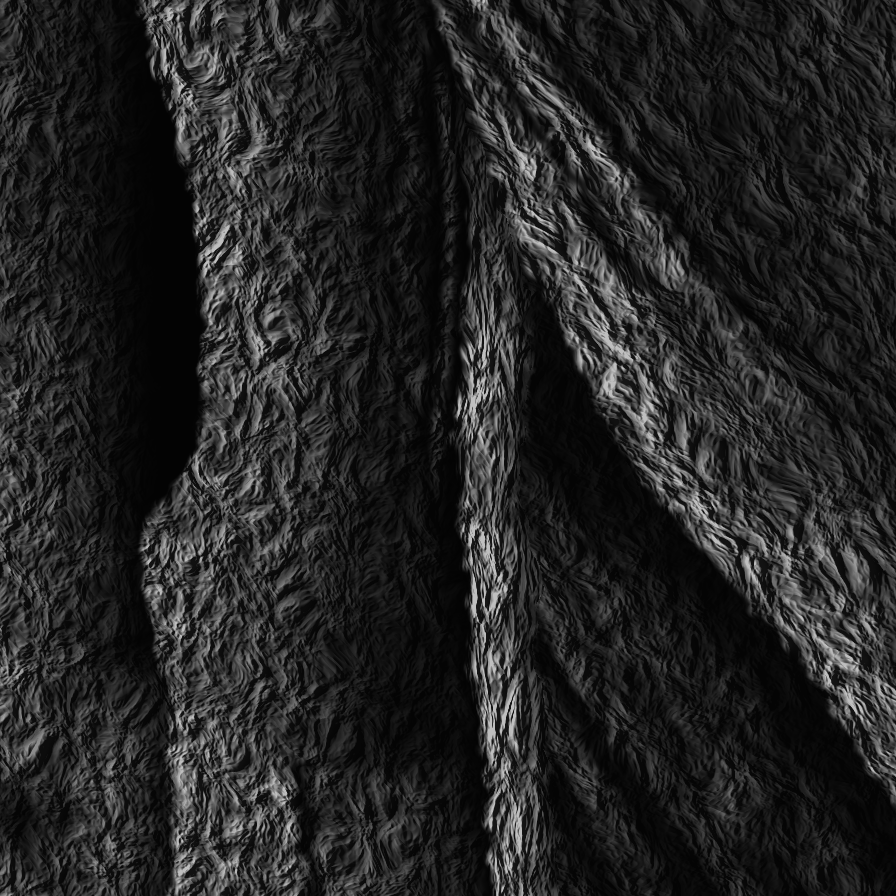
Write a Shadertoy shader that draws this texture.

```glsl
// Old tree trunk and roots in low-key side light, in shades of grey.
// Bent profile curves place trunk, ridge and root; a folded gradient-noise
// relief with round knobs, turned along the local grain, gives the bark.

vec2 hash2(vec2 p) {
    p = fract(p * vec2(0.1031, 0.1137));
    p += dot(p, p.yx + 33.33);
    return fract(vec2(p.x + p.y, p.x * 1.7 + p.y) * (p.yx + 17.3) * 7.1);
}

float gradNoise(vec2 p) {
    vec2 i = floor(p), f = p - i;
    vec2 w = f * f * f * (f * (f * 6.0 - 15.0) + 10.0);
    vec2 o = vec2(0, 1);
    float a = dot(hash2(i) * 2.0 - 1.0, f);
    float b = dot(hash2(i + o.yx) * 2.0 - 1.0, f - o.yx);
    float c = dot(hash2(i + o) * 2.0 - 1.0, f - o);
    float d = dot(hash2(i + 1.0) * 2.0 - 1.0, f - 1.0);
    return mix(mix(a, b, w.x), mix(c, d, w.x), w.y);
}

// Squared distance to the nearest scattered knob centre
float knobs(vec2 p) {
    vec2 cell = floor(p);
    float nearest = 1.0;
    for (int y = -1; y <= 1; y++)
    for (int x = -1; x <= 1; x++) {
        vec2 c = cell + vec2(x, y);
        vec2 r = c + 0.15 + 0.7 * hash2(c) - p;
        nearest = min(nearest, dot(r, r));
    }
    return nearest;
}

// Alternating creases and sharp rims over round knobs
float barkHeight(vec2 q, float knobAmount) {
    q += 0.02 * vec2(gradNoise(q * 21.0), gradNoise(q * 21.0 + 31.0));
    float h = knobAmount * (0.25 - knobs(q * 36.0));
    float amp = 1.0, freq = 26.0;
    for (int i = 0; i < 4; i++) {
        h += amp * abs(gradNoise(q * freq + float(i) * 9.7));
        amp *= -0.6;
        freq *= 1.9;
    }
    return h;
}

// Curve through five evenly spaced knots, t from 0 to 1
float bend(float t, float a, float b, float c, float d, float e) {
    t *= 4.0;
    vec4 w = max(1.0 - abs(t - vec4(0, 1, 2, 3)), 0.0);
    return dot(w, vec4(a, b, c, d)) + e * max(t - 3.0, 0.0);
}

float bell(float x, float width) {
    return exp(-x * x / (width * width));
}

void mainImage(out vec4 fragColor, in vec2 fragCoord) {
    vec2 p = fragCoord / iResolution.xy;
    p.y = 1.0 - p.y; // depth below the top edge
    float y = p.y;
    float x = p.x + 0.018 * gradNoise(p * 13.0) + 0.014 * gradNoise(p * 45.0);

    // Outlines
    float trunkL = bend(y, 0.15, 0.215, 0.226, 0.18, 0.185) - 0.052 * bell(y - 0.61, 0.1);
    float trunkR = bend(y, 0.46, 0.45, 0.485, 0.515, 0.545);
    float ridgeL = bend(y, 0.49, 0.515, 0.505, 0.522, 0.547);
    float rootL = bend(y, 0.475, 0.57, 0.68, 0.895, 1.052);
    float d = x - rootL;

    // Left bank, with a low buttress and a pit
    float light = 0.22 * smoothstep(0.18, 0.0, x) * (0.65 + 0.55 * smoothstep(0.2, 0.65, y));
    light = max(light, 0.24 * bell(x - 0.115, 0.06) * smoothstep(0.7, 0.82, y));
    light *= 1.0 - 0.85 * bell(length(p - vec2(0.02, 0.91)), 0.05);

    // Main trunk, lit on its left flank
    float u = (x - trunkL) / (trunkR - trunkL);
    float fade = u * (1.0 + 0.25 * smoothstep(0.6, 0.85, y));
    float trunk = 0.03 + 0.28 * (1.0 - smoothstep(0.0, 1.05, fade));
    trunk += 0.12 * bell(x - 0.41, 0.09) * smoothstep(0.83, 0.9, y);
    trunk *= 1.0 - 0.85 * bell(x - 0.335 - 0.1 * (y - 0.85), 0.012) * smoothstep(0.83, 0.87, y);
    trunk += 0.12 * bell(x - 0.312 - 0.08 * (y - 0.85), 0.01) * smoothstep(0.84, 0.88, y);
    light = mix(light, trunk, smoothstep(0.0, 0.012, x - trunkL));
    light *= 1.0 - 0.9 * smoothstep(-0.02, 0.01, x - trunkR);

    // Cleft: a dark seam, a dim ledge and a thin vine
    float cleft = smoothstep(0.62, 0.45, y);
    light *= 1.0 - 0.8 * bell(x - 0.432 - 0.04 * y, 0.01) * cleft;
    light = max(light, 0.09 * bell(x - 0.455, 0.018) * cleft);
    float vineX = 0.495 + 0.008 * sin(y * 11.0 - 1.2);
    light = max(light, 0.13 * bell(p.x - vineX, 0.008) * smoothstep(0.06, 0.12, y) * cleft);

    // Hollow with sloping root strands
    float strand = gradNoise(vec2((x - 0.55 * y) * 26.0, y * 2.5));
    float hollow = 0.018 + 0.13 * smoothstep(-0.4, 0.35, strand) * smoothstep(0.02, 0.15, -d) * smoothstep(0.38, 0.66, y);
    hollow += 0.18 * bell(length((p - vec2(0.815, 0.885)) * vec2(1.2, 0.8)), 0.035);
    float v = (x - ridgeL) / 0.088;
    light = mix(light, hollow, smoothstep(0.6, 0.9, v));

    // Upright centre ridge with one round knot
    float ridge = smoothstep(0.0, 0.18, v) * (1.0 - smoothstep(0.35, 1.1, v));
    light = max(light, 0.4 * ridge * smoothstep(0.03, 0.45, y));
    light += 0.15 * bell(length(p - vec2(0.545, 0.437)), 0.011);

    // Slanting root, its bead row, second ridge and two long creases
    float beads = bell(d - 0.045, 0.03) * smoothstep(0.1, 0.35, y);
    float root = mix(0.27, 0.095, smoothstep(0.05, 0.17 + 0.3 * y, d)) + 0.09 * beads;
    root += 0.09 * bell(d - 0.065 - 0.34 * y, 0.025) * smoothstep(0.55, 0.35, y);
    root *= 1.0 - 0.85 * bell(d - 0.03 - 0.28 * y, 0.013) * smoothstep(0.46, 0.3, y);
    root *= 1.0 - 0.85 * bell(d - 0.1 - 0.36 * y, 0.015) * smoothstep(0.48, 0.34, y);
    root += 0.05 * smoothstep(0.88, 1.0, x) * smoothstep(0.5, 0.1, y);
    light = mix(light, root, smoothstep(0.0, 0.014, d));

    // Bark relief, lit across the local grain
    bool onRidge = v > 0.0 && v < 0.9 && d < 0.0;
    vec2 grain = d > 0.0 ? vec2(0.6, 0.8) : v > 0.9 ? vec2(0.48, 0.877) : vec2(0, 1);
    mat2 toGrain = mat2(grain.y, grain.x, -grain.x, grain.y);
    vec2 stretch = onRidge ? vec2(1.5, 0.55) : vec2(1.0, d > 0.0 ? 0.65 : 0.85);
    float knobAmount = onRidge ? 0.15 : 0.45 + 0.3 * beads;
    vec2 lightStep = 0.002 * normalize(vec2(grain.y, 0.4 - grain.x));
    float h = barkHeight(toGrain * p * stretch, knobAmount);
    float slope = (barkHeight(toGrain * (p + lightStep) * stretch, knobAmount) - h) / 0.002;
    float shade = clamp(0.92 + slope / 40.0, 0.15, 2.1);
    shade *= mix(0.6, 1.2, smoothstep(-0.2, 0.35, h));
    shade *= 1.0 + 0.4 * gradNoise(p * 9.0 + 4.0);

    fragColor = vec4(vec3(min(0.012 + light * shade, 0.75)), 1.0);
}
```
